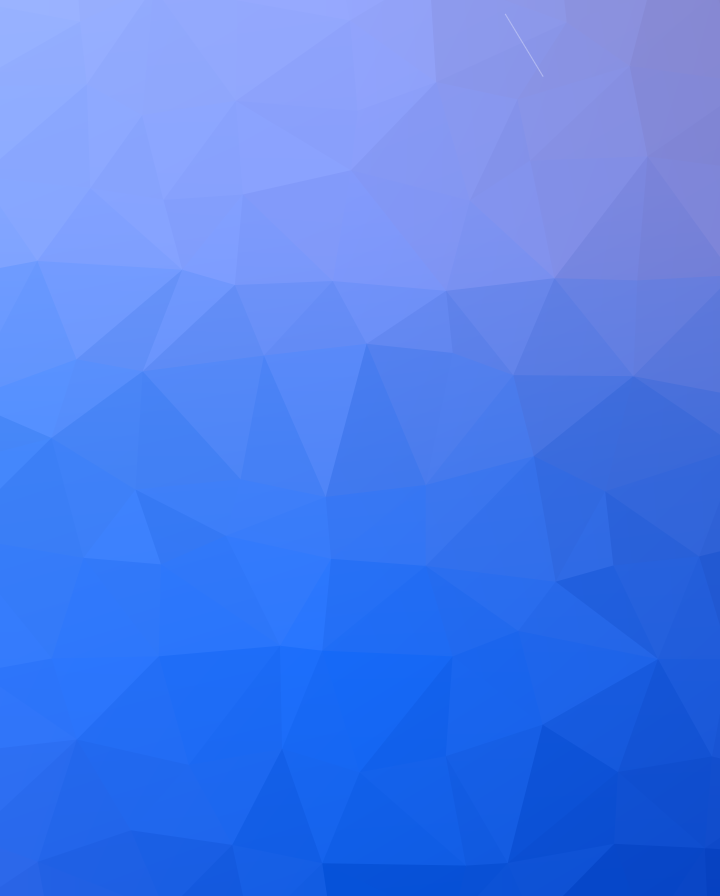
This background is drawn by a WebGL 2 fragment shader. Its source:

```glsl
#version 300 es
precision highp float;
// Low-poly backdrop: triangular facets fading from pale periwinkle to deep blue.

uniform vec2 u_resolution;
out vec4 outColor;

const float DENSITY = 9.48;                  // facet cells per canvas height
const vec2 GRID_SHIFT = vec2(-0.68, 0.06);
const float JITTER = 0.64;                   // full spread of a vertex, in cells
const float SHEEN = 0.25;                    // share of smooth colour inside a facet
const float TONE = 0.035;                    // brightness spread between facets

vec2 hash22(vec2 p) {
  vec3 q = fract(p.xyx * vec3(0.1031, 0.1030, 0.0973));
  q += dot(q, q.yzx + 33.33);
  return fract((q.xx + q.yz) * q.zy);
}

float cross2(vec2 a, vec2 b) {
  return a.x * b.y - a.y * b.x;
}

// Five evenly spaced colour stops
vec3 ramp(float t, vec3 a, vec3 b, vec3 c, vec3 d, vec3 e) {
  vec4 k = clamp(t * 4.0 - vec4(0.0, 1.0, 2.0, 3.0), 0.0, 1.0);
  return mix(mix(mix(mix(a, b, k.x), c, k.y), d, k.z), e, k.w);
}

// Smooth colour field; uv runs from the top left corner
vec3 colorField(vec2 uv) {
  vec3 left = ramp(uv.y, vec3(0.60, 0.70, 1.00), vec3(0.51, 0.64, 1.00),
    vec3(0.27, 0.53, 0.98), vec3(0.18, 0.46, 0.98), vec3(0.16, 0.39, 0.90));
  vec3 middle = ramp(uv.y, vec3(0.58, 0.65, 0.99), vec3(0.52, 0.61, 0.99),
    vec3(0.27, 0.49, 0.95), vec3(0.10, 0.43, 0.99), vec3(0.04, 0.34, 0.87));
  vec3 right = ramp(uv.y, vec3(0.53, 0.53, 0.81), vec3(0.48, 0.51, 0.84),
    vec3(0.22, 0.40, 0.84), vec3(0.10, 0.34, 0.84), vec3(0.03, 0.26, 0.76));
  vec2 k = clamp(uv.x * 2.0 - vec2(0.0, 1.0), 0.0, 1.0);
  return mix(mix(left, middle, k.x), right, k.y);
}

vec2 vertexAt(vec2 cell) {
  return cell + (hash22(cell + 17.0) - 0.5) * JITTER;
}

// Signed distance to the line a-b, positive on its inner side
float edgeDistance(vec2 p, vec2 a, vec2 b) {
  return cross2(normalize(b - a), p - a);
}

// Facet colour in rgb, weighted by its coverage in a
vec4 facet(vec2 p, vec2 a, vec2 b, vec2 c, float pixel, float aspect) {
  float inside = min(edgeDistance(p, a, b),
    min(edgeDistance(p, b, c), edgeDistance(p, c, a)));
  float coverage = clamp(inside / pixel + 0.5, 0.0, 1.0);
  vec2 center = (a + b + c) / 3.0;
  vec2 spot = (mix(center, p, SHEEN) - GRID_SHIFT) / DENSITY;
  vec2 uv = spot / vec2(aspect, 1.0);
  float amount = TONE * mix(0.4, 1.0, smoothstep(0.0, 0.45, uv.y));
  float tone = (hash22(center * 37.0 + 91.0).x - 0.5) * amount;
  return vec4(colorField(uv) + tone, 1.0) * coverage;
}

// True when the a-c diagonal of a quad is the Delaunay one
bool splitsAlongAC(vec2 a, vec2 b, vec2 c, vec2 d) {
  float sinB = cross2(c - b, a - b), cosB = dot(c - b, a - b);
  float sinD = cross2(a - d, c - d), cosD = dot(a - d, c - d);
  return sinB * cosD + cosB * sinD > 0.0;
}

vec3 facetMesh(vec2 p, float pixel, float aspect) {
  vec4 sum = vec4(0.0);
  for (int j = -1; j <= 1; j++) {
    for (int i = -1; i <= 1; i++) {
      vec2 cell = floor(p) + vec2(i, j);
      vec2 a = vertexAt(cell);
      vec2 b = vertexAt(cell + vec2(1.0, 0.0));
      vec2 c = vertexAt(cell + 1.0);
      vec2 d = vertexAt(cell + vec2(0.0, 1.0));
      if (splitsAlongAC(a, b, c, d)) {
        sum += facet(p, a, b, c, pixel, aspect) + facet(p, a, c, d, pixel, aspect);
      } else {
        sum += facet(p, a, b, d, pixel, aspect) + facet(p, b, c, d, pixel, aspect);
      }
    }
  }
  return sum.rgb / max(sum.a, 0.001);
}

float segmentDistance(vec2 p, vec2 a, vec2 b) {
  vec2 ab = b - a;
  return length(p - a - ab * clamp(dot(p - a, ab) / dot(ab, ab), 0.0, 1.0));
}

void main() {
  float aspect = u_resolution.x / u_resolution.y;
  float pixel = 1.0 / u_resolution.y;
  vec2 p = gl_FragCoord.xy * pixel;
  p.y = 1.0 - p.y;
  vec3 color = facetMesh(p * DENSITY + GRID_SHIFT, pixel * DENSITY, aspect);

  // Hairline glint near the top right
  vec2 glintStart = vec2(0.702 * aspect, 0.016);
  vec2 glintEnd = vec2(0.754 * aspect, 0.085);
  float glint = segmentDistance(p, glintStart, glintEnd) - 0.0006;
  color = mix(color, vec3(0.80, 0.82, 0.97), 0.6 * clamp(0.5 - glint / pixel, 0.0, 1.0));

  outColor = vec4(color, 1.0);
}
```
